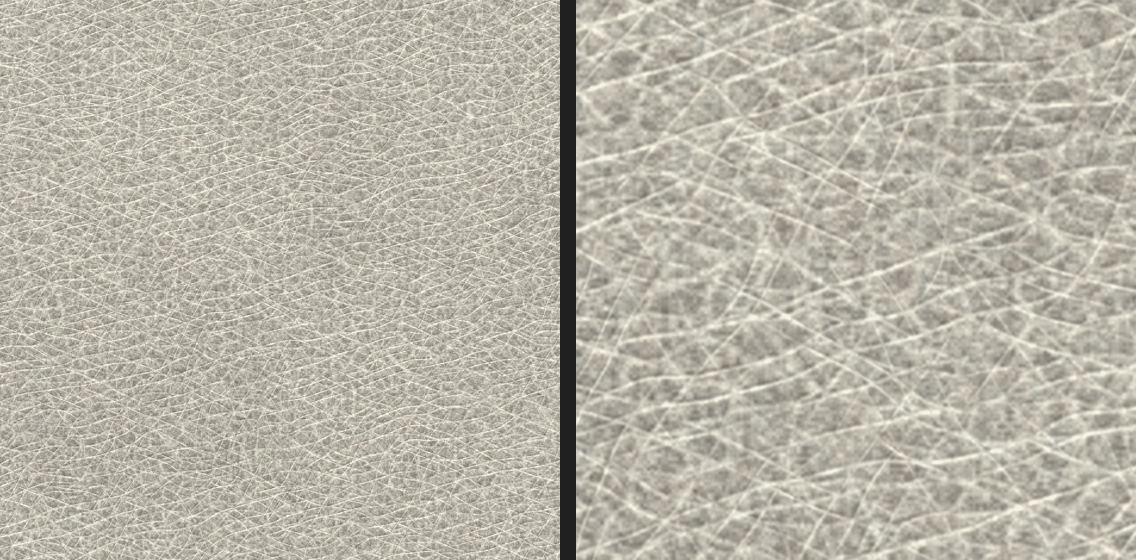
Left: the whole. Right: its middle third, enlarged.
This texture is drawn by a WebGL 1 fragment shader. Its source:

```glsl
precision highp float;
// Pale grey-cream grained leather: small flattened pebbles cut by long, slanting creases.
// Warped line families and a stretched Voronoi net form a height field, which is
// lit from the upper left, then covered with fine grain and mapped to a colour ramp.

uniform vec2 u_resolution;

#define PEBBLE_SIZE   vec2(0.032, 0.023)
#define CREASE_GAP    0.021
#define CREASE_WIDTH  0.0016
#define WARP          1.3
#define LIGHT_STEP    vec2(-0.0005, 0.0010)
#define BASE_TONE     0.31
#define FOLD_GAIN     0.52
#define RELIEF_GAIN   0.55
#define GRAIN_GAIN    0.60
#define SHADE_COLOUR  vec3(0.580, 0.562, 0.522)
#define CREAM_COLOUR  vec3(0.900, 0.890, 0.830)

float hash(vec2 p) {
  return fract(sin(dot(p, vec2(127.1, 311.7))) * 43758.5453);
}

vec2 hash2(vec2 p) {
  return vec2(hash(p), hash(p + 37.7));
}

float noise(vec2 p) {
  vec2 cell = floor(p);
  vec2 f = fract(p);
  f = f * f * (3.0 - 2.0 * f);
  float low = mix(hash(cell), hash(cell + vec2(1.0, 0.0)), f.x);
  float high = mix(hash(cell + vec2(0.0, 1.0)), hash(cell + 1.0), f.x);
  return mix(low, high, f.y);
}

// Depth of one family of wavy, broken creases running at the given angle.
float creases(vec2 p, float angle, float gap, float width, float seed) {
  float c = cos(angle);
  float s = sin(angle);
  vec2 q = vec2(c * p.x + s * p.y, c * p.y - s * p.x);
  float across = q.y / gap + WARP * noise(q * vec2(9.0, 12.0) + seed)
               + 0.5 * noise(q * vec2(25.0, 22.0) + seed * 2.0);
  float line = floor(across);
  float centre = 0.5 + 0.5 * (hash(vec2(line, seed)) - 0.5);
  float d = (fract(across) - centre) * gap / width;
  float strength = smoothstep(0.1, 0.75, noise(vec2(q.x * 22.0, line * 7.3 + seed)));
  return exp(-d * d) * mix(0.25, 1.0, strength);
}

// Distance to the nearest pebble border, in pebble units.
float pebbleEdge(vec2 p) {
  vec2 q = p / PEBBLE_SIZE;
  q += 0.7 * vec2(noise(q * 0.6), noise(q * 0.6 + 19.0));
  vec2 cell = floor(q);
  float nearest = 8.0;
  float second = 8.0;
  for (int j = -1; j <= 1; j++) {
    for (int i = -1; i <= 1; i++) {
      vec2 id = cell + vec2(float(i), float(j));
      float d = length(id + 0.1 + 0.8 * hash2(id) - q);
      second = min(second, max(nearest, d));
      nearest = min(nearest, d);
    }
  }
  return 0.5 * (second - nearest);
}

// Returns surface height in x and fold depth in y.
vec2 leather(vec2 p) {
  float edge = pebbleEdge(p);
  float flat_ = 1.0;
  flat_ *= 1.0 - 0.90 * creases(p, 0.28, CREASE_GAP, CREASE_WIDTH, 3.0);
  flat_ *= 1.0 - 0.85 * creases(p, -0.42, CREASE_GAP, CREASE_WIDTH, 11.0);
  flat_ *= 1.0 - 0.60 * creases(p, 1.00, CREASE_GAP * 1.2, CREASE_WIDTH * 0.85, 23.0);
  flat_ *= 1.0 - 0.60 * creases(p, -1.05, CREASE_GAP * 1.2, CREASE_WIDTH * 0.85, 31.0);
  flat_ *= 1.0 - 0.50 * (1.0 - smoothstep(0.0, 0.12, edge));
  float dome = smoothstep(0.0, 0.4, edge);
  return vec2(flat_ + 0.5 * dome, 1.0 - flat_);
}

void main() {
  vec2 p = gl_FragCoord.xy / min(u_resolution.x, u_resolution.y);

  // Relief: compare the surface on both sides along the light direction.
  vec2 below = leather(p - LIGHT_STEP);
  vec2 above = leather(p + LIGHT_STEP);
  float slope = below.x - above.x;
  float fold = 0.5 * (below.y + above.y);

  // Fine grain, worn patches and a slightly brighter top.
  float grain = noise(p * 230.0) + 0.8 * noise(p * 470.0 + 51.0) - 0.9;
  float patches = noise(p * 5.0 + 7.0) + noise(p * 38.0) - 1.0;

  float tone = BASE_TONE + FOLD_GAIN * fold + RELIEF_GAIN * slope
             + GRAIN_GAIN * grain + 0.10 * patches + 0.06 * (p.y - 0.5);
  vec3 colour = mix(SHADE_COLOUR, CREAM_COLOUR, clamp(tone, -0.35, 1.2));

  // Faint cool and warm flecks.
  colour += vec3(0.012, 0.0, -0.012) * (noise(p * 120.0 + 83.0) - 0.5);
  gl_FragColor = vec4(colour, 1.0);
}
```
